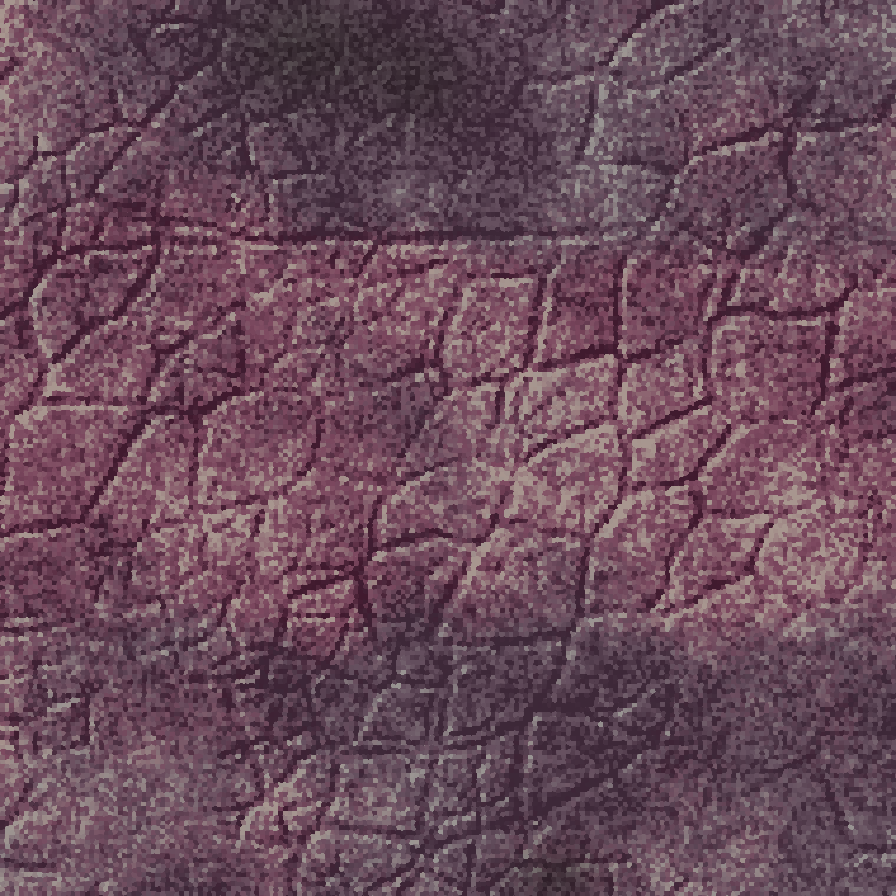
Reproduce this texture procedurally as a three.js fragment shader.

```glsl
// Draws coarse-grained, rose and mauve creased hide with cracked cells lit from the upper left.
varying vec2 vUv;

const float GRAINS = 190.0;
const vec2 TO_LIGHT = vec2(-0.0062, 0.0062);
const vec3 WINE = vec3(0.25, 0.10, 0.18);
const vec3 ROSE = vec3(0.49, 0.285, 0.375);
const vec3 CREAM = vec3(0.66, 0.59, 0.56);
const vec3 PLUM = vec3(0.24, 0.155, 0.22);
const vec3 MAUVE = vec3(0.40, 0.315, 0.375);
const vec3 SILVER = vec3(0.60, 0.585, 0.575);
const vec3 SOOT = vec3(0.20, 0.165, 0.18);

float hash(vec2 p) {
  vec3 q = fract(p.xyx * 0.1031);
  q += dot(q, q.yzx + 33.33);
  return fract((q.x + q.y) * q.z);
}

vec2 hash2(vec2 p) {
  return vec2(hash(p), hash(p + 71.7));
}

float noise(vec2 p) {
  vec2 i = floor(p);
  vec2 f = fract(p);
  f = f * f * (3.0 - 2.0 * f);
  return mix(mix(hash(i), hash(i + vec2(1.0, 0.0)), f.x),
             mix(hash(i + vec2(0.0, 1.0)), hash(i + 1.0), f.x), f.y);
}

float fbm(vec2 p) {
  return 0.55 * noise(p) + 0.3 * noise(p * 2.1 + 17.0) + 0.15 * noise(p * 4.3 + 41.0);
}

// Distance from p to the border of its Voronoi cell
float cellBorder(vec2 p, float jitter) {
  vec2 cell = floor(p);
  vec2 nearest = vec2(9.0);
  vec2 second = vec2(9.0);
  for (int y = -1; y <= 1; y++) {
    for (int x = -1; x <= 1; x++) {
      vec2 id = cell + vec2(float(x), float(y));
      vec2 toSite = id + 0.5 + jitter * (hash2(id + 50.0) - 0.5) - p;
      if (dot(toSite, toSite) < dot(nearest, nearest)) {
        second = nearest;
        nearest = toSite;
      } else if (dot(toSite, toSite) < dot(second, second)) {
        second = toSite;
      }
    }
  }
  return dot(0.5 * (nearest + second), normalize(second - nearest));
}

float groove(float dist, float width) {
  return 1.0 - smoothstep(0.35 * width, width, dist);
}

float blotch(vec2 p, vec2 centre, vec2 radius) {
  vec2 d = (p - centre) / radius;
  return exp(-dot(d, d));
}

// Strongly cracked belt across the middle
float belt(vec2 p) {
  float y = p.y + 0.14 * (noise(p * 5.0) - 0.5);
  return smoothstep(0.28, 0.40, y) * (1.0 - smoothstep(0.71, 0.78, y));
}

// Surface height: cell cracks, fine creases, one long fold and crumbs
float height(vec2 p) {
  vec2 wobble = vec2(fbm(p * 10.0), fbm(p * 10.0 + 30.0)) - 0.5;
  vec2 q = p + 0.045 * wobble;
  vec2 sheared = vec2(q.x - 0.25 * q.y, q.y - 0.15 * q.x);
  float inBelt = belt(p);
  float patchy = noise(p * 8.0 + 5.0);
  float strength = mix(0.85 * smoothstep(0.45, 0.7, patchy), 0.5 + 0.5 * smoothstep(0.15, 0.6, patchy), inBelt);
  float cracks = strength * groove(cellBorder(sheared * vec2(9.0, 9.8), 0.72), 0.05 + 0.045 * patchy);
  float creases = mix(0.85, 0.55, inBelt) * smoothstep(0.5, 0.7, noise(p * 10.0 + 80.0))
                * groove(cellBorder(sheared * 16.0 + 9.0, 0.9), 0.09);
  float foldLine = 0.728 + 0.35 * (p.x - 0.42) * (p.x - 0.42) + 0.04 * wobble.y;
  float foldSpan = smoothstep(0.05, 0.2, p.x) * (1.0 - smoothstep(0.6, 0.76, p.x));
  float fold = foldSpan * groove(abs(p.y - foldLine), 0.009);
  float crumbs = 0.75 * noise(p * 55.0) * smoothstep(0.4, 0.65, noise(p * 7.0 + 60.0));
  return crumbs - max(max(cracks, creases), fold);
}

vec3 toneRamp(vec3 dark, vec3 middle, vec3 light, float tone) {
  return mix(mix(dark, middle, smoothstep(0.0, 0.55, tone)), light, smoothstep(0.5, 1.0, tone));
}

void main() {
  // Irregular grains: softly stepped position and random values
  vec2 g = vUv * GRAINS;
  vec2 cell = floor(g);
  vec4 sum = vec4(0.0);
  float total = 0.0;
  for (int y = -1; y <= 1; y++) {
    for (int x = -1; x <= 1; x++) {
      vec2 id = cell + vec2(float(x), float(y));
      vec2 site = id + 0.5 + 0.38 * (hash2(id + 7.0) - 0.5);
      float weight = exp(-50.0 * dot(site - g, site - g));
      sum += weight * vec4(site, hash2(id + 300.0));
      total += weight;
    }
  }
  sum /= total;
  vec2 p = sum.xy / GRAINS;

  // Relief lit from the upper left, over broad light and dark patches
  float h = height(p);
  float slope = h - height(p + TO_LIGHT);
  float patches = fbm(p * 9.0 + 11.0) - 0.5;
  float tone = 0.49 + 0.38 * slope + 0.2 * min(h, 0.0);
  tone += 0.56 * (sum.z - 0.5) + 0.22 * (noise(p * 95.0) - 0.5) + 0.7 * patches;

  // Rosy belt among cooler, darker hollows
  float hollow = blotch(p, vec2(0.43, 0.88), vec2(0.21, 0.12))
               + 0.9 * blotch(p, vec2(0.44, 0.24), vec2(0.14, 0.08))
               + 0.7 * blotch(p, vec2(0.82, 0.13), vec2(0.2, 0.1))
               + 0.6 * blotch(p, vec2(0.07, 0.12), vec2(0.08, 0.06))
               + 0.5 * blotch(p, vec2(0.82, 0.85), vec2(0.12, 0.07));
  float rosy = 0.2 + 0.6 * belt(p) + 1.2 * (fbm(p * 6.0 + 3.0) - 0.5) + 0.9 * patches;
  rosy += 0.45 * blotch(p, vec2(0.16, 0.33), vec2(0.2, 0.16));
  rosy += 0.4 * (sum.w - 0.5) - 0.4 * hollow;
  tone += 0.05 * belt(p) - 0.2 * hollow;
  vec3 colour = mix(toneRamp(PLUM, MAUVE, SILVER, tone),
                    toneRamp(WINE, ROSE, CREAM, tone), clamp(rosy, 0.0, 1.0));

  // Sooty stains
  float stain = blotch(p, vec2(0.34, 0.95), vec2(0.09, 0.07))
              + 0.7 * blotch(p, vec2(0.47, 0.91), vec2(0.06, 0.06))
              + 0.8 * blotch(p, vec2(0.62, 0.02), vec2(0.05, 0.035));
  colour = mix(colour, SOOT + 0.12 * (sum.z - 0.5), 0.75 * clamp(stain, 0.0, 1.0));
  gl_FragColor = vec4(colour, 1.0);
}
```
